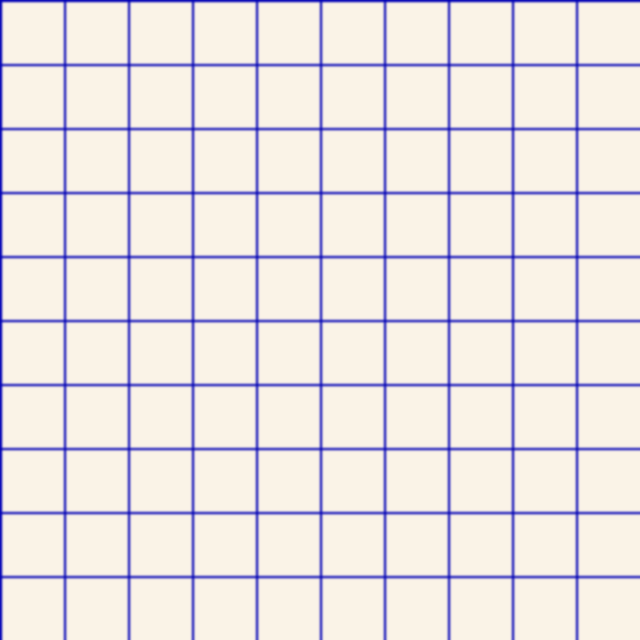
A Shadertoy shader for this pattern:

```glsl
// Square-ruled paper: ten by ten cells of thin, soft blue lines on cream.
// Each line has a cubic bell profile; lines start at the left and top edges,
// where the outermost one is thickened because it bleeds off the sheet.

const float CELLS = 10.0;
const float LINES_PER_CELL = 30.0;   // cell size measured in line widths
const vec3 PAPER = vec3(0.982, 0.951, 0.906);
const vec3 INK = vec3(0.0, 0.0, 0.71);

// Cubic B-spline bell: unit area, zero beyond a distance of two.
float bell(float dist) {
    float d = abs(dist);
    float outer = max(2.0 - d, 0.0);
    float inner = max(1.0 - d, 0.0);
    return (outer * outer * outer - 4.0 * inner * inner * inner) / 6.0;
}

// Ink coverage of evenly spaced lines along one axis, t from 0 to 1.
float ruledLines(float t, float cells, float spacing) {
    float pos = t * cells * spacing - 0.5;
    float nearest = clamp(floor(pos / spacing + 0.5), 0.0, cells - 1.0);
    float ink = bell(pos - nearest * spacing);
    // Bleed of the first line past the edge
    ink += bell(pos + 1.0) + bell(pos + 2.0);
    return clamp(ink, 0.0, 1.0);
}

void mainImage(out vec4 fragColor, in vec2 fragCoord) {
    vec2 uv = fragCoord / iResolution.xy;

    // Columns run from the left, rows from the top
    float columns = ruledLines(uv.x, CELLS, LINES_PER_CELL);
    float rows = ruledLines(1.0 - uv.y, CELLS, LINES_PER_CELL);

    // Crossings build up darker ink
    float coverage = 1.0 - (1.0 - columns) * (1.0 - rows);
    fragColor = vec4(mix(PAPER, INK, coverage), 1.0);
}
```
